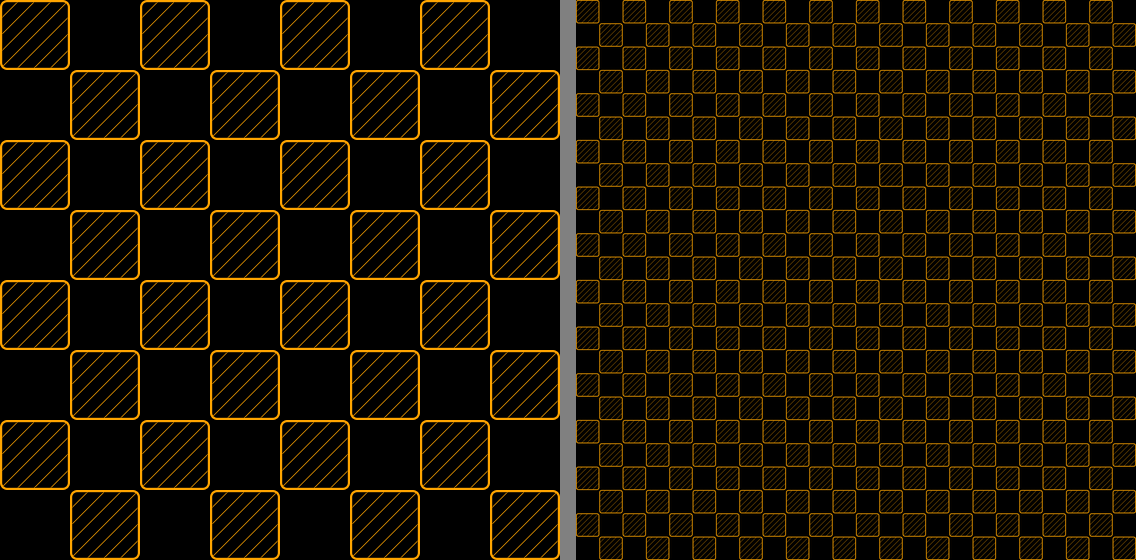
Left: one tile. Right: repeated 3 by 3.
A Shadertoy shader for this pattern:

```glsl
// An 8 by 8 checkerboard of rounded orange outlines on black, filled with thin
// diagonal hatching. Each cell uses a rounded-box distance for its border and
// a repeated diagonal coordinate for the hatch, so the even grid tiles exactly.

// Share of a pixel covered by a band of the given width centred on d = 0.
float bandCoverage(float d, float width, float pixel) {
    float upper = min(0.5 * width, d + 0.5 * pixel);
    float lower = max(-0.5 * width, d - 0.5 * pixel);
    return clamp((upper - lower) / pixel, 0.0, 1.0);
}

float roundedBox(vec2 p, float halfSize, float radius) {
    vec2 q = abs(p) - halfSize + radius;
    return length(max(q, 0.0)) + min(max(q.x, q.y), 0.0) - radius;
}

void mainImage(out vec4 fragColor, in vec2 fragCoord) {
    // Grid: lengths below are in cells
    vec2 grid = 8.0 * fragCoord / iResolution.xy;
    float pixel = 8.0 / min(iResolution.x, iResolution.y);
    vec2 cell = floor(grid);
    vec2 p = fract(grid) - 0.5;
    float filled = mod(cell.x + cell.y, 2.0);

    // Outline, flush with the cell edge
    float borderWidth = 3.0 / 96.0;
    float edge = roundedBox(p, 0.5, 10.0 / 96.0);
    float border = bandCoverage(edge + 0.5 * borderWidth, borderWidth, pixel);

    // Rising hatch lines, six to a cell length, kept inside the outline
    float spacing = 1.0 / 6.0;
    float across = (p.x - p.y) * sqrt(0.5) + 0.009;
    float offset = mod(across + 0.5 * spacing, spacing) - 0.5 * spacing;
    float inside = clamp(0.5 - (edge + borderWidth) / pixel, 0.0, 1.0);
    float hatch = bandCoverage(offset, 1.0 / 96.0, pixel) * inside;

    vec3 orange = vec3(1.0, 0.647, 0.0);
    fragColor = vec4(orange * filled * max(border, hatch), 1.0);
}
```
